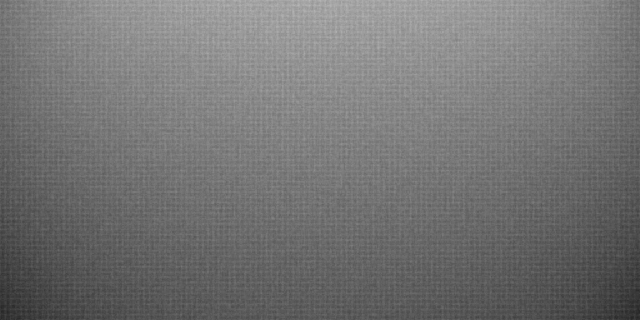
Give the GLSL for this background, as a Shadertoy shader.

```glsl
float hash(vec2 p) {
    vec3 q = fract(vec3(p.xyx) * 0.1031);
    q += dot(q, q.yzx + 33.33);
    return fract((q.x + q.y) * q.z);
}

float valueNoise(vec2 p) {
    vec2 cell = floor(p), f = fract(p);
    f = f * f * (3.0 - 2.0 * f);
    float low = mix(hash(cell), hash(cell + vec2(1, 0)), f.x);
    float high = mix(hash(cell + vec2(0, 1)), hash(cell + vec2(1, 1)), f.x);
    return mix(low, high, f.y);
}

// Pale threads along y, repeating across x, with uneven strength
float threads(vec2 p, float seed) {
    float ridge = 0.5 + 0.5 * cos(6.2832 * p.x);
    float lane = floor(p.x + 0.5);
    float wear = valueNoise(vec2(lane * 7.0 + seed, p.y * 0.7));
    return (ridge * ridge - 0.375) * (0.35 + 0.9 * wear);
}

// Light from the top centre, darkening toward the sides and lower corners
float backdrop(vec2 uv) {
    float side = abs(2.0 * uv.x - 1.0);
    float rise = 2.0 * uv.y - 1.0;
    float light = mix(0.35, 0.625, uv.y) + 0.03 * pow(uv.y, 6.0) * (1.0 - side);
    float corner = mix(0.03, 0.08, rise * rise);
    return light - 0.09 * side * side - corner * pow(side, 6.0);
}

void mainImage(out vec4 fragColor, in vec2 fragCoord) {
    vec2 uv = fragCoord / iResolution.xy;
    vec2 p = fragCoord / iResolution.y;

    // Linen weave
    vec2 weave = p * 60.0;
    float cloth = threads(weave, 3.0) + threads(weave.yx, 41.0);

    // Fine fibre grain, stretched both ways
    float grain = valueNoise(p * vec2(250.0, 110.0))
                + valueNoise(p * vec2(110.0, 250.0) + 57.0)
                + hash(floor(p * 256.0)) - 1.5;

    float grey = backdrop(uv) + 0.035 * cloth + 0.035 * grain;
    fragColor = vec4(vec3(clamp(grey, 0.0, 1.0)), 1.0);
}
```
